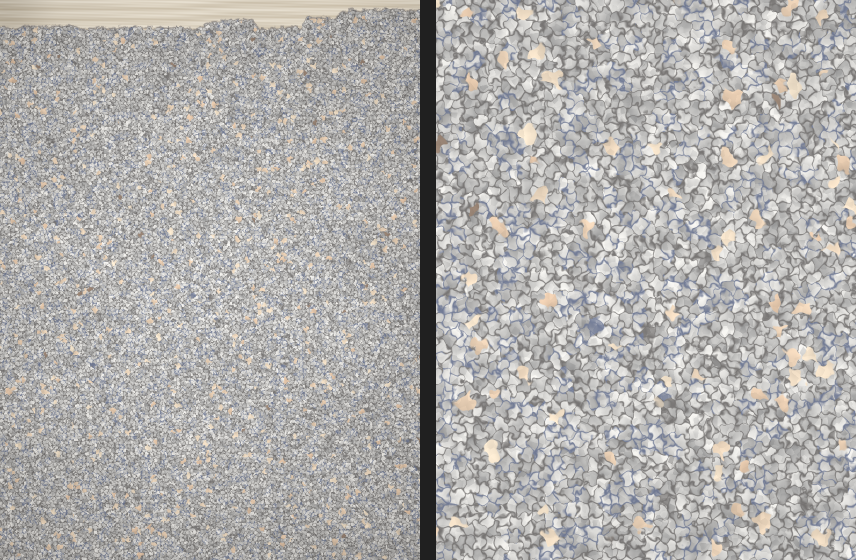
Left, the full canvas; right, a detail of the centre.
Write a WebGL 1 fragment shader that draws this texture.

```glsl
precision highp float;
// Crushed-stone sheet: rough grey grains with smudged dark gaps and scattered
// peach chips, below a ragged strip of pale wood. Warped cellular noise makes
// the stones, layered sines make the wood and edge, and a vignette lights it.
uniform vec2 u_resolution;

const float GRAIN_FREQ = 150.0;   // grains per canvas height
const float CHIP_FREQ = 112.0;    // larger coloured chips per canvas height
const float FLECK_FREQ = 270.0;   // fine flecks on the grains
const float CHIP_SHARE = 0.075;
const float BLUE_SHARE = 0.28;
const float ROUGHNESS = 0.13;     // outline warp, in grain cells
const float STRIP_DEPTH = 0.050;  // wood strip, in canvas heights
const float VIGNETTE = 0.46;
const int SAMPLES = 2;            // antialiasing samples per axis

const vec3 STONE_DARK = vec3(0.60, 0.60, 0.60);
const vec3 STONE_LIGHT = vec3(0.97, 0.965, 0.95);
const vec3 GAP_GREY = vec3(0.45, 0.44, 0.435);
const vec3 GAP_BLUE = vec3(0.42, 0.46, 0.57);
const vec3 PEACH_PALE = vec3(0.94, 0.88, 0.79);
const vec3 PEACH_DEEP = vec3(0.88, 0.76, 0.65);
const vec3 CHIP_BROWN = vec3(0.60, 0.52, 0.46);
const vec3 WOOD_LIGHT = vec3(0.95, 0.92, 0.86);
const vec3 WOOD_DARK = vec3(0.80, 0.75, 0.66);
const vec3 EDGE_SHADOW = vec3(0.48, 0.46, 0.46);

vec2 hash2(vec2 p) {
  vec2 q = vec2(dot(p, vec2(127.1, 311.7)), dot(p, vec2(269.5, 183.3)));
  return fract(sin(q) * 43758.545);
}

// Cellular noise: x = distance margin to the next cell, yz = random pair of
// the cell, w = slope across the cell for a facet-like shade.
vec4 cells(vec2 p) {
  vec2 base = floor(p);
  vec2 local = fract(p);
  float nearest = 8.0;
  float second = 8.0;
  vec2 id = vec2(0.0);
  vec2 toSeed = vec2(0.0);
  for (int j = -1; j <= 1; j++) {
    for (int i = -1; i <= 1; i++) {
      vec2 offset = vec2(float(i), float(j));
      vec2 delta = offset + hash2(base + offset) - local;
      float d = length(delta);
      if (d < nearest) {
        second = nearest;
        nearest = d;
        id = base + offset;
        toSeed = delta;
      } else {
        second = min(second, d);
      }
    }
  }
  vec2 rnd = hash2(id + 71.3);
  float angle = 6.2832 * rnd.y;
  return vec4(second - nearest, rnd, dot(toSeed, vec2(cos(angle), sin(angle))));
}

// Bends straight cell borders into rough outlines
vec2 roughen(vec2 p) {
  vec2 wave = sin(p.yx * vec2(5.3, 6.1) + 2.0 * sin(p * 1.7)) + 0.6 * sin(p * vec2(9.7, 8.9));
  return p + ROUGHNESS * wave;
}

// Depth of the wood strip below the top edge, in canvas heights
float stripDepth(float x) {
  float hump = smoothstep(0.46, 0.54, x) - smoothstep(0.60, 0.62, x);
  float steps = 0.016 * smoothstep(0.715, 0.735, x) + 0.015 * smoothstep(0.79, 0.82, x);
  float ripple = sin(x * 31.0 + 1.0) + 0.7 * sin(x * 73.0) + 0.5 * sin(x * 167.0 + 2.0);
  return STRIP_DEPTH - 0.012 * hump - steps + 0.0016 * ripple;
}

vec3 woodColor(vec2 p) {
  float bend = 1.3 * sin(p.x * 9.0) + 0.6 * sin(p.x * 23.0 + 1.0);
  float streak = sin(p.y * 310.0 + bend) + 0.7 * sin(p.y * 690.0 - 1.7 * bend)
    + 0.5 * sin(p.y * 1270.0 + p.x * 37.0);
  float corner = 1.0 - smoothstep(0.0, 0.12, p.x);
  return mix(WOOD_DARK, WOOD_LIGHT, clamp(0.62 + 0.2 * streak, 0.0, 1.0)) - 0.1 * corner;
}

vec3 stoneColor(vec4 grain, vec4 chip, vec4 fleck) {
  // Grey grains, each with its own tone, slope and flecks
  float tone = 0.22 + 0.56 * grain.y + 0.3 * grain.w + 0.34 * (fleck.y - 0.4);
  vec3 stone = mix(STONE_DARK, STONE_LIGHT, clamp(tone, 0.0, 1.0));

  // Gaps vary in width and fade out in places
  vec3 gap = mix(GAP_GREY, GAP_BLUE, step(1.0 - BLUE_SHARE, chip.y));
  float gapWidth = mix(0.12, 0.42, fleck.z);
  vec3 color = mix(gap, stone, smoothstep(-0.05, gapWidth, grain.x));

  // Coloured chips of mixed size lie over the grey grains
  vec3 chipColor = mix(PEACH_PALE, PEACH_DEEP, chip.z);
  chipColor = mix(chipColor, CHIP_BROWN, step(0.93, chip.z));
  float inset = 0.02 + 0.2 * fract(chip.z * 7.0);
  float chipMask = step(chip.y, CHIP_SHARE) * smoothstep(inset, inset + 0.14, chip.x);
  return mix(color, chipColor * (0.97 + 0.1 * chip.w + 0.08 * fleck.y), chipMask);
}

vec3 sceneColor(vec2 frag) {
  vec2 uv = frag / u_resolution;
  vec2 p = frag / u_resolution.y;
  vec4 grain = cells(roughen(p * GRAIN_FREQ));
  vec4 chip = cells(roughen(p * CHIP_FREQ + 19.7));
  vec4 fleck = cells(p * FLECK_FREQ + 5.3);

  // Crumbled edge: whole grains stick out or break away
  float crumble = 0.005 * (grain.z - 0.5) + 0.004 * (chip.z - 0.5);
  float inside = 1.0 - uv.y - stripDepth(uv.x) + crumble;
  vec3 wood = mix(woodColor(p), EDGE_SHADOW, 0.75 * smoothstep(-0.004, 0.0, inside));
  vec3 color = mix(wood, stoneColor(grain, chip, fleck), smoothstep(-0.0006, 0.0006, inside));

  // Light falls off from the middle and turns slightly warm
  vec2 away = (uv - 0.5) * vec2(0.8, 1.0);
  float falloff = VIGNETTE * dot(away, away) * mix(0.55, 1.0, step(0.0, inside));
  float mottle = 0.008 * (sin(p.x * 17.0 + 3.0 * sin(p.y * 11.0)) + sin(p.y * 23.0 + p.x * 8.0));
  return color * (1.01 + mottle - falloff * vec3(0.97, 1.0, 1.03));
}

void main() {
  vec3 sum = vec3(0.0);
  for (int j = 0; j < SAMPLES; j++) {
    for (int i = 0; i < SAMPLES; i++) {
      vec2 shift = (vec2(float(i), float(j)) + 0.5) / float(SAMPLES) - 0.5;
      sum += sceneColor(gl_FragCoord.xy + shift);
    }
  }
  gl_FragColor = vec4(sum / float(SAMPLES * SAMPLES), 1.0);
}
```
